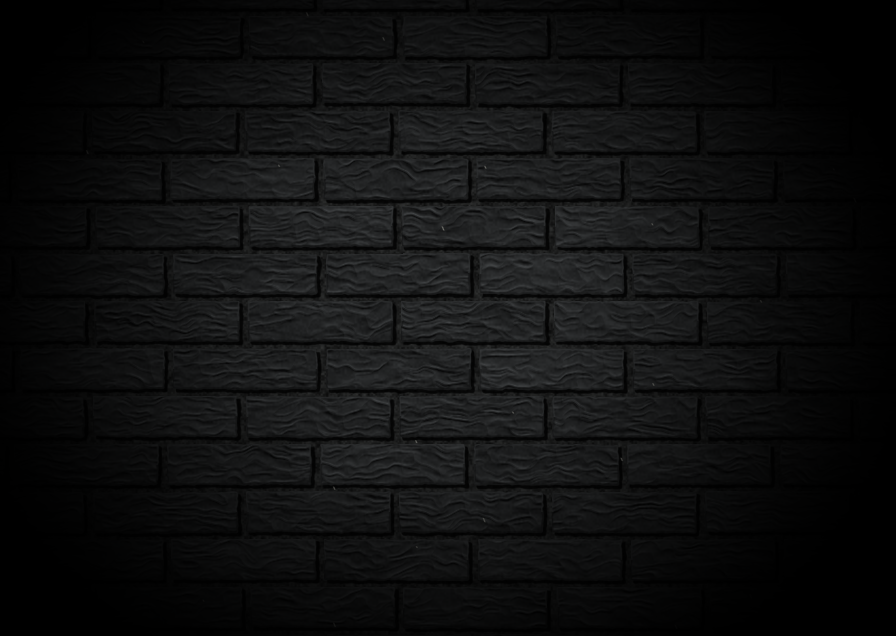
A Shadertoy shader for this texture:

```glsl
// Black painted brick wall in running bond, lit by a soft spot that fades to black.
// Each brick is a wobbly rounded box with an embossed, wavy ridged face;
// rows and bricks shift a little, and a few pale chips are scattered on top.

#define PITCH vec2(0.2408, 0.0749)      // brick spacing, in canvas heights
#define HALF_BRICK vec2(0.1138, 0.0322) // half size of one brick face
#define FIRST_BRICK vec2(0.1465, 0.0240) // corner of a brick, from the top left
#define SHIFT 0.012                     // sideways shift of rows
#define RIDGE_FREQ vec2(27.0, 98.0)     // face ridges per canvas height
#define RELIEF 0.62                     // strength of the ridge shading
#define FACE_COLOR vec3(0.143, 0.148, 0.151)
#define MORTAR_COLOR vec3(0.118, 0.121, 0.120)
#define CHIP_COLOR vec3(0.55, 0.55, 0.52)
#define LIGHT_CENTER vec2(0.485, 0.525)
#define LIGHT_RADIUS vec2(0.55, 0.68)

float hash(vec2 p) {
    vec3 q = fract(vec3(p.xyx) * 0.1031);
    q += dot(q, q.yzx + 33.33);
    return fract((q.x + q.y) * q.z);
}

float noise(vec2 p) {
    vec2 i = floor(p), f = fract(p);
    f = f * f * (3.0 - 2.0 * f);
    return mix(mix(hash(i), hash(i + vec2(1, 0)), f.x),
               mix(hash(i + vec2(0, 1)), hash(i + vec2(1, 1)), f.x), f.y);
}

float roundBox(vec2 p, vec2 halfSize, float radius) {
    vec2 q = abs(p) - halfSize + radius;
    return length(max(q, 0.0)) + min(max(q.x, q.y), 0.0) - radius;
}

// Sharp crest along the middle level of a noise field
float crest(vec2 p) {
    float fold = 1.0 - abs(2.0 * noise(p) - 1.0);
    return fold * fold;
}

// Height of the wavy, mostly horizontal ridges on a brick face
float ridges(vec2 p) {
    p.y += 0.018 * (noise(p * 22.0) - 0.5) + 0.007 * (noise(p * 65.0) - 0.5);
    return crest(p * RIDGE_FREQ) + 0.65 * crest(p * RIDGE_FREQ * 1.5 + 31.0)
         + 0.22 * noise(p * RIDGE_FREQ * vec2(3.4, 2.4));
}

// Sparse short chips, one candidate per grid cell
float chips(vec2 p, float px) {
    vec2 cell = floor(p * 24.0);
    vec2 center = 0.25 + 0.5 * vec2(hash(cell + 7.0), hash(cell + 19.0));
    vec2 q = (fract(p * 24.0) - center) / 24.0;
    float chosen = step(0.965, hash(cell + 41.0));
    float size = mix(0.0008, 0.0035, hash(cell + 53.0));
    q.x += 0.4 * q.y;
    return chosen * (1.0 - smoothstep(-px, px, roundBox(q, vec2(0.0009, size), 0.0008)));
}

void mainImage(out vec4 fragColor, in vec2 fragCoord) {
    float px = 1.0 / iResolution.y;
    vec2 uv = fragCoord / iResolution.xy;
    vec2 p = fragCoord * px;

    // Running bond, counted from the top; odd rows move by half a brick
    vec2 wall = vec2(p.x, 1.0 - p.y) - FIRST_BRICK;
    wall.y += 0.0015 * (noise(p * 5.0) - 0.5);
    float row = floor(wall.y / PITCH.y);
    wall.x -= 0.5 * PITCH.x * mod(row, 2.0) + SHIFT * (hash(vec2(row, 3.0)) - 0.4);
    vec2 id = vec2(floor(wall.x / PITCH.x), row);
    vec2 local = wall - id * PITCH - HALF_BRICK;
    float tone = hash(id + 61.0);
    local += 0.0018 * (vec2(hash(id + 11.0), hash(id + 23.0)) - 0.5);

    // Uneven outline and the narrow shadow thrown down and to the right
    float wobble = 0.0024 * (noise(p * 65.0) - 0.5) + 0.0018 * (noise(p * 190.0) - 0.5);
    float edge = roundBox(local, HALF_BRICK, 0.003) + wobble;
    float shadowEdge = roundBox(local - vec2(0.0050, 0.0048), HALF_BRICK, 0.003) + wobble;
    float brick = 1.0 - smoothstep(-px, px, edge);
    float shadow = 1.0 - smoothstep(-0.0010, 0.0022, shadowEdge);

    // Rough mortar
    float grain = noise(p * 150.0) + 0.8 * noise(p * 340.0);
    vec3 mortar = MORTAR_COLOR * (0.3 + 0.75 * grain) * (1.0 - 0.82 * shadow);

    // Embossed face, flatter near its border, with a lit top rim
    vec2 facePos = p + id * vec2(3.7, 5.3) + 40.0;
    float slope = ridges(facePos) - ridges(facePos + vec2(0.0010, 0.0034));
    float inside = smoothstep(0.0, 0.005, -edge);
    float rim = 1.0 - smoothstep(0.0, 0.0026, abs(edge + 0.0016));
    float patches = 0.20 * (noise(p * vec2(14.0, 24.0) + 9.0) - 0.5);
    float shade = 0.90 + 0.16 * tone + patches + RELIEF * slope * inside;
    shade += rim * (local.y < 0.0 ? 0.22 : -0.25) + 0.20 * (noise(p * 300.0) - 0.5);
    vec3 color = mix(mortar, FACE_COLOR * max(shade, 0.25), brick);
    color = mix(color, CHIP_COLOR, 0.8 * chips(p, px));

    // Spot light falling off to black at the sides
    float reach = length((uv - LIGHT_CENTER) / LIGHT_RADIUS);
    color *= 1.0 - smoothstep(0.18, 1.02, reach);
    fragColor = vec4(max(color, 0.0), 1.0);
}
```
